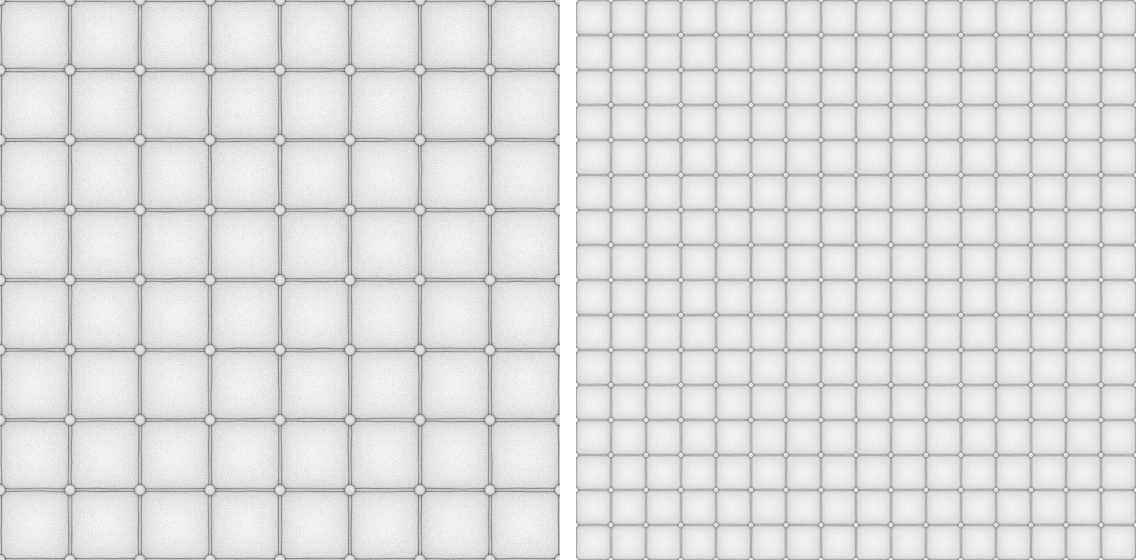
Left: one tile. Right: repeated 2 by 2.
This pattern is drawn by a WebGL 1 fragment shader. Its source:

```glsl
precision highp float;
uniform vec2 u_resolution;

#define REPEATS 8.0
#define SEAM_GAP 0.021
#define SEAM_WOBBLE 0.012
#define LINE_WIDTH 0.0095
#define LINE_DEPTH 0.29
#define BUTTON_RADIUS 0.079
#define GRAIN 30.0
#define GRAIN_DEPTH 0.040
#define PILLOW_LIGHT 0.950
#define PILLOW_EDGE 0.868
#define BUTTON_LIGHT 0.885
#define BUTTON_RIM 0.76

float hash(vec2 p) {
  return fract(sin(dot(p, vec2(127.1, 311.7))) * 43758.5453);
}

// Smooth noise along a seam, wrapping after 'period' steps
float wrapNoise(float t, float period, float seed) {
  float i = floor(t);
  float f = t - i;
  float a = hash(vec2(mod(i, period), seed));
  float b = hash(vec2(mod(i + 1.0, period), seed));
  return mix(a, b, f * f * (3.0 - 2.0 * f));
}

// Leather creases: narrow borders between wrapping Voronoi cells
float leatherCrease(vec2 p) {
  vec2 cell = floor(p);
  vec2 f = p - cell;
  float nearest = 8.0;
  float second = 8.0;
  for (int y = -1; y <= 1; y++) {
    for (int x = -1; x <= 1; x++) {
      vec2 o = vec2(float(x), float(y));
      vec2 id = mod(cell + o, REPEATS * GRAIN);
      vec2 jitter = vec2(hash(id), hash(id + 37.3));
      float d = length(o + jitter - f);
      second = min(second, max(nearest, d));
      nearest = min(nearest, d);
    }
  }
  return 1.0 - smoothstep(0.0, 0.5, second - nearest);
}

float bump(float d, float width) {
  return exp(-d * d / (width * width));
}

// One wavering edge of a seam; its strength varies along the way
float seamEdge(float across, float along, float side, float seed) {
  float sway = wrapNoise(along * 5.0, REPEATS * 5.0, seed) - 0.5;
  float strength = wrapNoise(along * 3.0, REPEATS * 3.0, seed + 53.0);
  float d = across - side * SEAM_GAP - SEAM_WOBBLE * sway;
  float pixel = REPEATS / u_resolution.x;
  return bump(d, max(LINE_WIDTH, 0.6 * pixel)) * mix(0.7, 1.0, strength);
}

// Both edges of the seam nearest to 'across'
float seamLines(float across, float along, float seed) {
  float id = floor(across + 0.5);
  float d = across - id;
  float s = seed + mod(id, REPEATS);
  return max(seamEdge(d, along, -1.0, s), seamEdge(d, along, 1.0, s + 19.0));
}

void main() {
  vec2 p = gl_FragCoord.xy / u_resolution * REPEATS;
  vec2 corner = p - floor(p + 0.5);
  vec2 seamDistance = abs(corner);
  float pixel = REPEATS / u_resolution.x;

  // Padded panel, fading evenly from a bright middle
  vec2 q = 1.0 - 2.0 * seamDistance;
  float dome = (1.0 - q.x * q.x) * (1.0 - q.y * q.y);
  float tone = mix(PILLOW_EDGE, PILLOW_LIGHT, dome);
  tone -= GRAIN_DEPTH * (leatherCrease(p * GRAIN) - 0.4);

  // Soft fold shadow, then the paired seam lines
  float nearSeam = min(seamDistance.x, seamDistance.y);
  tone -= 0.075 * exp(-nearSeam / 0.045);
  float lines = max(seamLines(p.x, p.y, 3.0), seamLines(p.y, p.x, 101.0));
  tone -= LINE_DEPTH * lines;

  // Button with contact shadow, domed face and dark rim
  float r = length(corner);
  tone -= 0.09 * exp(-max(r - BUTTON_RADIUS, 0.0) / 0.03);
  float face = mix(BUTTON_LIGHT, BUTTON_RIM, smoothstep(0.45, 1.0, r / BUTTON_RADIUS));
  face += 0.2 * (corner.y - corner.x);
  float inside = 1.0 - smoothstep(-0.5 * pixel, 0.5 * pixel, r - BUTTON_RADIUS);
  tone = mix(tone, face, inside);
  tone -= 0.14 * bump(r - BUTTON_RADIUS, 0.013);

  gl_FragColor = vec4(vec3(clamp(tone, 0.45, 0.97)), 1.0);
}
```
